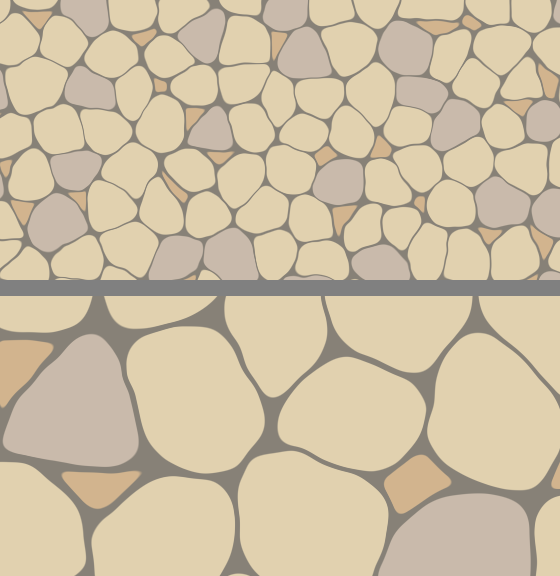
Top, the full canvas; bottom, a detail of the centre.
Write a Shadertoy shader that draws this texture.

```glsl
#define STONES_PER_HEIGHT 5.7
#define JITTER 0.62
#define GAP 0.018
#define STONE_ROUNDING 0.17
#define PEBBLE_ROUNDING 0.07
#define PEBBLE_SIZE 0.15
#define WOBBLE 0.075
#define CREAM vec3(0.882, 0.820, 0.686)
#define MAUVE vec3(0.788, 0.729, 0.670)
#define TAN vec3(0.822, 0.706, 0.556)
#define GROUT vec3(0.530, 0.506, 0.465)

// Columns map triangular lattice steps to the plane
const mat2 LATTICE = mat2(1.0, 0.0, 0.5, 0.866);

vec2 hash2(vec2 p) {
    vec2 q = vec2(dot(p, vec2(127.1, 311.7)), dot(p, vec2(269.5, 183.3)));
    return fract(sin(q) * 43758.5453);
}

vec2 noise2(vec2 p) {
    vec2 i = floor(p), f = fract(p);
    f = f * f * (3.0 - 2.0 * f);
    return mix(mix(hash2(i), hash2(i + vec2(1, 0)), f.x),
               mix(hash2(i + vec2(0, 1)), hash2(i + vec2(1, 1)), f.x), f.y);
}

float smoothMin(float a, float b, float k) {
    float h = max(k - abs(a - b), 0.0) / k;
    return min(a, b) - h * h * k * 0.25;
}

// True for one random member of every 2x2 block of ids
bool isPicked(vec2 id, float seed) {
    vec2 choice = floor(2.0 * hash2(floor(id / 2.0) + seed));
    return all(equal(choice, mod(id, 2.0)));
}

vec2 stoneCentre(vec2 id) {
    return LATTICE * (id + 0.5) + (hash2(id) - 0.5) * JITTER;
}

// Site of a power diagram: xy = centre, z = added squared distance.
// Pebbles sit where three stones meet.
vec3 site(vec2 id, int kind) {
    if (kind == 0) return vec3(stoneCentre(id), 0.0);
    if (!isPicked(id, 41.0)) return vec3(LATTICE * id, 1000.0);
    vec2 a = stoneCentre(id);
    vec2 b = stoneCentre(id + vec2(1, 0)) - a;
    vec2 c = stoneCentre(id + vec2(0, 1)) - a;
    vec2 toCentre = (vec2(c.y, -c.x) * dot(b, b) + vec2(-b.y, b.x) * dot(c, c))
                  / (2.0 * (b.x * c.y - b.y * c.x));
    float radius = length(toCentre);
    float size = PEBBLE_SIZE * mix(0.75, 1.2, hash2(id + 7.0).x);
    return vec3(a + toCentre, radius * (radius - 2.0 * size));
}

float power(vec2 p, vec3 s) {
    vec2 d = p - s.xy;
    return dot(d, d) + s.z;
}

void mainImage(out vec4 fragColor, in vec2 fragCoord) {
    vec2 p = fragCoord / iResolution.y * STONES_PER_HEIGHT;
    float pixel = STONES_PER_HEIGHT / iResolution.y;
    float gap = GAP * mix(0.6, 1.4, noise2(p * 1.7 + 20.0).x);
    p += (noise2(p * 2.6) - 0.5) * WOBBLE * 1.4;
    p += (noise2(p * 5.5 + 9.0) - 0.5) * WOBBLE * 0.4;
    vec2 base = floor(inverse(LATTICE) * p);

    // Find the stone or pebble that owns this point
    vec3 owner = vec3(0.0);
    vec2 ownerId = base;
    int ownerKind = 0;
    float nearest = 1e5;
    for (int y = -2; y <= 2; y++)
    for (int x = -2; x <= 2; x++)
    for (int kind = 0; kind < 2; kind++) {
        vec2 id = base + vec2(x, y);
        vec3 s = site(id, kind);
        float d = power(p, s);
        if (d < nearest) {
            nearest = d;
            owner = s;
            ownerId = id;
            ownerKind = kind;
        }
    }

    // Distance to its outline, with rounded corners
    float rounding = ownerKind == 0 ? STONE_ROUNDING : PEBBLE_ROUNDING;
    float edge = 1.0;
    for (int y = -2; y <= 2; y++)
    for (int x = -2; x <= 2; x++)
    for (int kind = 0; kind < 2; kind++) {
        vec3 s = site(base + vec2(x, y), kind);
        float apart = distance(s.xy, owner.xy);
        if (apart > 0.001)
            edge = smoothMin(edge, (power(p, s) - nearest) / (2.0 * apart), rounding);
    }

    // Flat colours over grout
    vec3 stone = isPicked(ownerId, 13.0) ? MAUVE : CREAM;
    vec3 fill = ownerKind == 0 ? stone : TAN;
    float cover = smoothstep(-0.7 * pixel, 0.7 * pixel, edge - gap);
    fragColor = vec4(mix(GROUT, fill, cover), 1.0);
}
```
